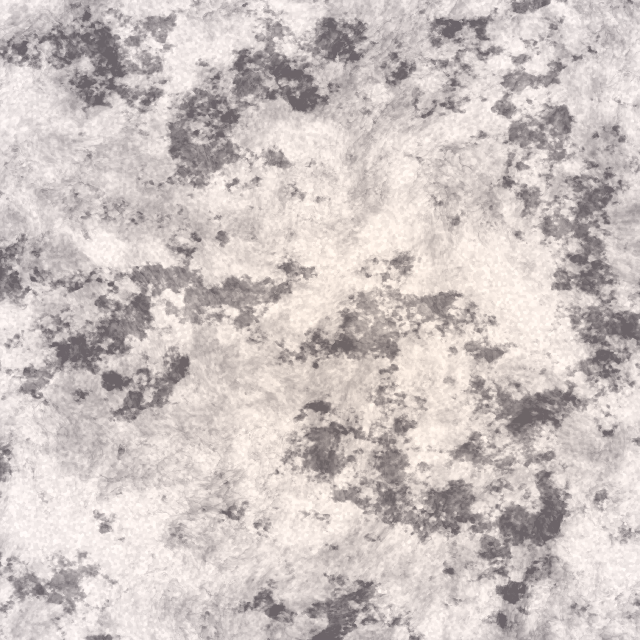
Reproduce this texture procedurally as a Shadertoy shader.

```glsl
const vec3 DARK_MINERAL = vec3(0.475, 0.445, 0.457);
const vec3 PALE_STONE = vec3(0.985, 0.948, 0.930);
const vec3 COOL_TINT = vec3(0.988, 0.996, 1.012);
const vec3 WARM_TINT = vec3(1.018, 1.0, 0.972);
const vec2 WARM_CENTER = vec2(0.57, 0.45);

const float BASE_TONE = 0.84;
const float CLOUD_SCALE = 8.0;
const float CLOUD_DEPTH = 1.55;
const float CLOUD_PERSISTENCE = 0.80;
const float SPOT_SCALE = 19.0;
const float SPOT_DEPTH = 0.66;
const float SPOT_PERSISTENCE = 0.74;
const float CLUSTER_SCALE = 5.0;
const float CRACK_SCALE = 19.0;
const float CRACK_DEPTH = 0.24;
const float FLAKE_DEPTH = 0.15;
const float GRAIN_SCALE = 230.0;
const float GRAIN_DEPTH = 0.20;
const float HIGHLIGHT_KNEE = 11.0;
const int OCTAVES = 6;

vec3 hash3(vec2 cell) {
    vec3 q = fract(cell.xyx * vec3(0.1031, 0.1030, 0.0973));
    q += dot(q, q.yxz + 33.33);
    return fract((q.xxy + q.yzz) * q.zyx);
}

// Cellular noise: x = blended cell value, y = gap to the border, z = cell value
vec3 cellular(vec2 p) {
    vec2 cell = floor(p), local = fract(p);
    float nearest = 9.0, second = 9.0, owner = 0.0;
    float total = 0.0, weights = 0.0;
    for (int y = -1; y <= 1; y++)
    for (int x = -1; x <= 1; x++) {
        vec2 offset = vec2(x, y);
        vec3 rnd = hash3(cell + offset);
        vec2 delta = offset + 0.1 + 0.8 * rnd.xy - local;
        float d2 = dot(delta, delta);
        float weight = exp(-8.0 * d2);
        total += weight * rnd.z;
        weights += weight;
        if (d2 < nearest) {
            second = nearest;
            nearest = d2;
            owner = rnd.z;
        } else {
            second = min(second, d2);
        }
    }
    return vec3(total / weights, sqrt(second) - sqrt(nearest), owner);
}

// Octaves of blended cells, centred on zero
float mottle(vec2 p, int octaves, float persistence) {
    float sum = 0.0, amplitude = 1.0, norm = 0.0;
    for (int i = 0; i < octaves; i++) {
        sum += amplitude * (cellular(p).x - 0.5);
        norm += amplitude;
        amplitude *= persistence;
        p = mat2(1.6, 1.2, -1.2, 1.6) * p + 17.3;
    }
    return sum / norm;
}

// Layered sines bend the domain so that borders meander
vec2 meander(vec2 p) {
    float frequency = 9.0;
    for (int i = 0; i < 5; i++) {
        p += 0.22 / frequency * sin(p.yx * frequency + vec2(1.7, 4.1) * float(i + 1));
        p = mat2(0.8, 0.6, -0.6, 0.8) * p;
        frequency *= 1.9;
    }
    return p;
}

float crackLines(float gap, float width) {
    return 1.0 - smoothstep(0.0, width, gap);
}

void mainImage(out vec4 fragColor, in vec2 fragCoord) {
    vec2 uv = fragCoord / iResolution.y;
    vec2 bent = meander(uv);

    // Cloudy body of the stone
    float cloud = mottle(bent * CLOUD_SCALE + 40.0, OCTAVES, CLOUD_PERSISTENCE);
    float cluster = cellular(bent * CLUSTER_SCALE + 90.0).x - 0.5;

    // Ragged dark minerals, gathered in loose clusters
    vec2 spotPoint = uv * vec2(0.92, 1.08) + 0.1 * (bent - uv);
    float spotField = mottle(spotPoint * SPOT_SCALE + 150.0, OCTAVES - 1, SPOT_PERSISTENCE);
    float spots = smoothstep(0.06, 0.25, spotField + 0.24 * cluster - 0.2 * cloud);

    // Broken fractures between pale flakes
    vec2 crackPoint = bent + 0.06 * vec2(cloud, spotField);
    vec3 coarse = cellular(crackPoint * CRACK_SCALE);
    vec3 fine = cellular(crackPoint * CRACK_SCALE * 2.3 + 60.0);
    float cracks = 0.6 * crackLines(coarse.y, 0.20) + 0.6 * crackLines(fine.y, 0.30);
    cracks *= smoothstep(-0.12, 0.16, spotField - 0.5 * cluster);
    float flakes = 0.5 * (coarse.z + fine.z) - 0.5;

    float grain = cellular(uv * GRAIN_SCALE).x - 0.5;
    vec2 fromWarm = uv - WARM_CENTER;
    float warmth = exp(-6.0 * dot(fromWarm, fromWarm));

    // Combine the layers, roll off the highlights, then add surface grain
    float tone = BASE_TONE + CLOUD_DEPTH * cloud + 0.06 * warmth;
    tone += FLAKE_DEPTH * flakes;
    tone -= CRACK_DEPTH * cracks + SPOT_DEPTH * spots;
    tone = 1.0 - log(1.0 + exp((1.0 - tone) * HIGHLIGHT_KNEE)) / HIGHLIGHT_KNEE;
    tone += GRAIN_DEPTH * grain;

    vec3 color = mix(DARK_MINERAL, PALE_STONE, max(tone, -0.1));
    color *= mix(COOL_TINT, WARM_TINT, warmth);
    fragColor = vec4(clamp(color, 0.0, 1.0), 1.0);
}
```
